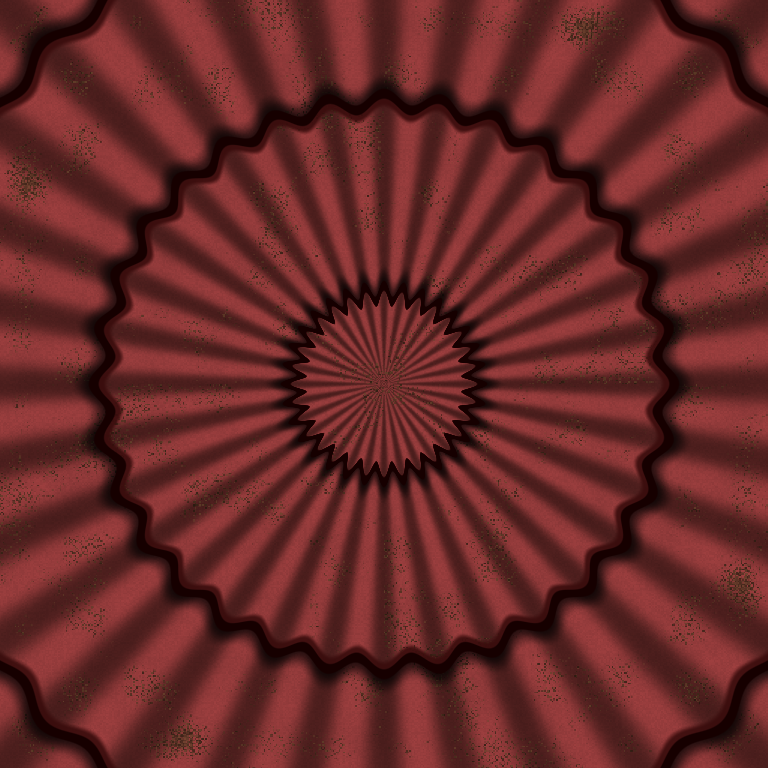
Reproduce this background procedurally as a WebGL 1 fragment shader.

```glsl
precision highp float;
// Concentric discs of pleated red cloth with scalloped black rims and mossy specks.
uniform vec2 u_resolution;

float hash(vec2 p) {
  return fract(sin(dot(p, vec2(127.1, 311.7))) * 43758.5453);
}

float noise(vec2 p) {
  vec2 i = floor(p), f = fract(p);
  f = f * f * (3.0 - 2.0 * f);
  return mix(mix(hash(i), hash(i + vec2(1.0, 0.0)), f.x),
             mix(hash(i + vec2(0.0, 1.0)), hash(i + 1.0), f.x), f.y);
}

float fbm(vec2 p) {
  float sum = 0.0, amp = 0.5;
  for (int i = 0; i < 4; i++) {
    sum += amp * noise(p);
    p = p * 2.03 + 17.3;
    amp *= 0.5;
  }
  return sum;
}

// Soft elliptical cluster of specks
float patchAt(vec2 p, vec2 centre, vec2 size) {
  vec2 d = (p - centre) / size;
  return exp(-dot(d, d));
}

void main() {
  vec2 p = (gl_FragCoord.xy - 0.5 * u_resolution) / u_resolution.y;
  float px = 1.0 / u_resolution.y;
  float r = length(p);
  float wave = cos(32.0 * atan(p.y, p.x + 1e-6));

  // Pleats: dark folds line up with the tips of the scallops
  vec3 color = mix(vec3(0.29, 0.115, 0.11), vec3(0.595, 0.237, 0.237),
                   smoothstep(-0.12, 1.0, 0.5 - 0.5 * wave));
  color = mix(vec3(0.45, 0.19, 0.18), color, smoothstep(0.0, 0.07, r) * 0.6 + 0.4);

  // Quarter-turn symmetry for the worn texture
  vec2 q = p.x * p.y < 0.0 ? abs(p.yx) : abs(p);
  float grain = hash(floor(p * 512.0) + 3.0);
  color *= 0.93 + 0.08 * grain + 0.12 * (fbm(q * 24.0) - 0.4);

  // Moss: faint drifts plus denser clusters
  float moss = 0.42 * smoothstep(0.49, 0.76, fbm(q * 13.0 + 5.0));
  moss += 0.8 * patchAt(q, vec2(0.262, 0.461), vec2(0.020, 0.022));
  moss += 0.5 * patchAt(q, vec2(0.398, 0.402), vec2(0.026, 0.028));
  moss += 0.3 * patchAt(q, vec2(0.140, 0.468), vec2(0.070, 0.024));
  float speck = smoothstep(0.0, 0.25, moss - hash(floor(p * 512.0) + 71.0));
  vec3 mossColor = mix(vec3(0.13, 0.10, 0.05), vec3(0.40, 0.27, 0.17), grain);
  color = mix(color, mossColor, 0.75 * speck);

  // Signed distance to the nearest scalloped rim
  float d = mod(r - 0.01 * wave - 0.118 + 0.125, 0.25) - 0.125;

  // Soft shadow beyond the rim, dark red lip on its inner side
  float shadow = step(0.0, d) * (1.0 - smoothstep(0.005, 0.032, d));
  color *= 1.0 - 0.72 * shadow;
  float lipWidth = 0.013 * smoothstep(0.12, 0.4, r) + 0.001;
  float lip = smoothstep(-0.007 - lipWidth, -0.006 - 0.4 * lipWidth, d) * step(d, 0.0);
  color = mix(color, vec3(0.22, 0.045, 0.045), 0.9 * lip);

  // Black rim
  float rim = 1.0 - smoothstep(0.0065 - px, 0.0065 + px, abs(d));
  color = mix(color, vec3(0.085, 0.0, 0.0), rim);

  gl_FragColor = vec4(color, 1.0);
}
```
